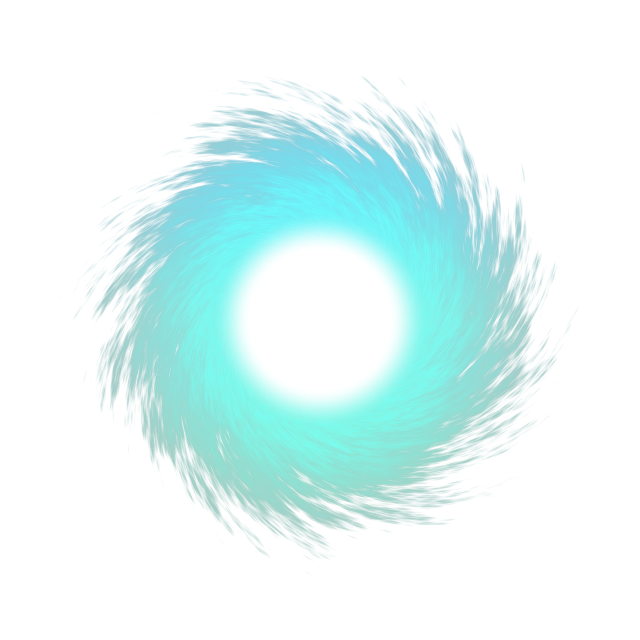
This background is drawn by a three.js fragment shader. Its source:

```glsl
#define CENTER vec2(0.5)
#define CORE_INNER 0.108
#define CORE_OUTER 0.168
#define RIM_RADIUS 0.322
#define RIM_FALLOFF 4.0
#define SPIRAL_TWIST 1.7
#define BASE_CELLS vec2(36.0, 3.2)
#define OCTAVES 4
#define SPARK_CELLS vec2(170.0, 15.0)
#define SPARK_STRENGTH 0.55

varying vec2 vUv;

const float TAU = 6.283185;

const vec3 WHITE = vec3(1.0);
const vec3 GLOW_CYAN = vec3(0.50, 0.96, 0.92);
const vec3 MID_TEAL = vec3(0.56, 0.87, 0.85);
const vec3 RIM_GREY = vec3(0.65, 0.80, 0.79);
const vec3 SPARK_CYAN = vec3(0.46, 1.0, 0.96);
const vec3 SKY_TINT = vec3(-0.09, -0.01, 0.07);
const vec3 SEA_TINT = vec3(0.0, 0.01, -0.025);

vec2 hash2(vec2 p) {
  vec2 q = vec2(dot(p, vec2(127.1, 311.7)), dot(p, vec2(269.5, 183.3)));
  return fract(sin(q) * 43758.55);
}

// Cellular noise, bright at cell points; x repeats every period cells
float cellular(vec2 p, float period, float seed) {
  vec2 cell = floor(p);
  vec2 local = p - cell;
  float nearest = 2.0;
  for (int y = -1; y <= 1; y++) {
    for (int x = -1; x <= 1; x++) {
      vec2 offset = vec2(float(x), float(y));
      vec2 id = cell + offset;
      id.x = mod(id.x, period);
      vec2 delta = offset + hash2(id + seed) - local;
      nearest = min(nearest, dot(delta, delta));
    }
  }
  return 1.0 - sqrt(nearest);
}

// Layered cellular noise stretched along the spiral
float strands(vec2 swirl) {
  vec2 cells = BASE_CELLS;
  float sum = 0.0;
  float total = 0.0;
  float weight = 1.0;
  for (int i = 0; i < OCTAVES; i++) {
    sum += weight * cellular(swirl * cells, cells.x, float(i) * 17.0);
    total += weight;
    weight *= 0.8;
    cells *= 2.0;
  }
  return sum / total;
}

void main() {
  vec2 pos = vUv - CENTER;
  float radius = length(pos);

  // Log-spiral coordinates: turns across the strands, log radius along them
  float logRadius = log(max(radius, 0.01));
  float turn = (atan(pos.y, pos.x) - SPIRAL_TWIST * logRadius) / TAU;
  vec2 swirl = vec2(turn, logRadius);
  float fiber = strands(swirl) - 0.55;

  // Radial colours, with ragged transitions
  float raggedRadius = radius - fiber * 0.12;
  vec3 color = mix(GLOW_CYAN, MID_TEAL, smoothstep(0.165, 0.25, raggedRadius));
  color = mix(color, RIM_GREY, smoothstep(0.235, 0.315, raggedRadius));

  // Bluer above, greener below
  float height = pos.y / 0.25;
  float tintFade = 1.0 - 0.5 * smoothstep(0.26, 0.34, radius);
  color += SKY_TINT * smoothstep(-0.1, 1.0, height) * tintFade;
  color += SEA_TINT * smoothstep(0.1, 1.0, -height) * tintFade;

  // Fine bright flecks near the core
  float spark = cellular(swirl * SPARK_CELLS, SPARK_CELLS.x, 91.0);
  spark = smoothstep(0.5, 0.95, spark + fiber * 0.8);
  spark *= 1.0 - smoothstep(0.18, 0.265, radius);
  vec3 sparkColor = SPARK_CYAN + SKY_TINT * max(height, 0.0) * 0.5;
  color = mix(color, sparkColor, spark * SPARK_STRENGTH);

  // Feathered rim and white core
  float cover = fiber + (RIM_RADIUS - radius) * RIM_FALLOFF;
  color = mix(WHITE, color, smoothstep(-0.08, 0.22, cover));
  color = mix(WHITE, color, smoothstep(CORE_INNER, CORE_OUTER, radius));

  gl_FragColor = vec4(clamp(color, 0.0, 1.0), 1.0);
}
```
